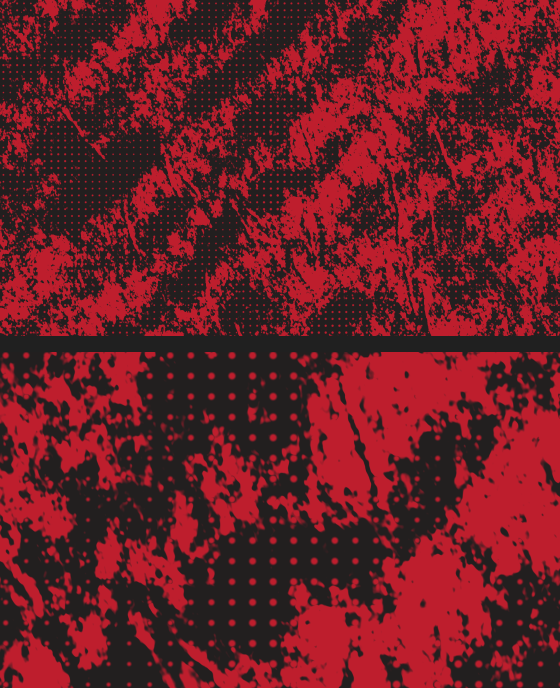
Top: the whole. Bottom: its middle third, enlarged.
Write a WebGL 2 fragment shader that draws this texture.

```glsl
#version 300 es
precision highp float;

uniform vec2 u_resolution;
out vec4 fragColor;

float hash(vec2 p) {
  vec3 h = fract(p.xyx * 0.1031);
  h += dot(h, h.yzx + 33.33);
  return fract((h.x + h.y) * h.z);
}

float noise(vec2 p) {
  vec2 cell = floor(p), f = fract(p);
  f = f * f * (3.0 - 2.0 * f);
  return mix(mix(hash(cell), hash(cell + vec2(1, 0)), f.x),
             mix(hash(cell + vec2(0, 1)), hash(cell + vec2(1, 1)), f.x), f.y);
}

// Layered noise centred on zero
float fbm(vec2 p, int octaves, float gain) {
  float sum = 0.0, weight = 1.0, total = 0.0;
  for (int i = 0; i < octaves; i++) {
    sum += weight * (noise(p) - 0.5);
    total += weight;
    weight *= gain;
    p = mat2(0.96, 0.28, -0.28, 0.96) * p * 1.93 + 17.3;
  }
  return sum / total;
}

// Broad diagonal bands, broken up by patches
float paintCoverage(vec2 p, float aspect) {
  vec2 warped = p + 0.1 * vec2(fbm(p * 7.0 + 3.0, 3, 0.5), fbm(p * 7.0 + 41.0, 3, 0.5));
  float across = dot(warped, vec2(-0.66, 0.75));
  float along = dot(warped, vec2(0.75, 0.66));
  float bands = cos(6.2832 * (across - 0.04) / 0.19);
  float patches = fbm(vec2(along * 5.0, across * 8.0) + 23.0, 4, 0.6);
  float middle = 1.0 - smoothstep(0.2, 0.5, abs(p.x / aspect - 0.45));
  vec2 hollow = (p - vec2(0.27, 0.52)) / vec2(0.2, 0.13);
  return bands * mix(0.06, 0.27, middle) + 1.3 * patches
       + 0.06 * smoothstep(0.5, 0.85, p.x / aspect)
       - 0.4 * exp(-dot(hollow, hollow)) - 0.07;
}

// Scattered scrapes: a dark groove beside a ridge of paint
float scratches(vec2 p, float aspect) {
  float sum = 0.0;
  float wobble = 0.012 * fbm(p * 26.0, 2, 0.5);
  for (int i = 0; i < 26; i++) {
    float id = float(i);
    vec2 start = vec2(hash(vec2(id, 3.1)) * aspect, hash(vec2(id, 7.7)));
    float angle = -mix(0.75, 1.6, hash(vec2(id, 12.4)));
    vec2 dir = vec2(cos(angle), sin(angle));
    vec2 rel = p - start;
    float t = dot(rel, dir) / mix(0.08, 0.25, hash(vec2(id, 19.2)));
    float side = dot(rel, vec2(-dir.y, dir.x)) + wobble;
    float taper = smoothstep(0.0, 0.2, t) * smoothstep(1.0, 0.5, t);
    float groove = exp(-pow(side / 0.0035, 2.0));
    float ridge = exp(-pow((side - 0.009) / 0.006, 2.0));
    sum += taper * (0.6 * ridge - 0.8 * groove);
  }
  return sum;
}

// Red amount at one point
float ink(vec2 p, float aspect) {
  vec2 bent = p + 0.02 * vec2(noise(p * 11.0), noise(p * 11.0 + 50.0));
  float streaks = fbm(vec2(bent.x + 0.25 * bent.y, bent.y * 0.6) * 42.0, 4, 0.9);
  float specks = fbm(p * 105.0 + 9.0, 2, 0.8);
  float coverage = paintCoverage(p, aspect);
  float grain = (2.6 * streaks + 1.1 * specks) * mix(0.6, 1.0, smoothstep(-0.45, 0.0, coverage));
  float level = coverage + scratches(p, aspect) + grain;
  float paint = smoothstep(-0.15, 0.15, level);

  // Halftone dots showing through the dark areas
  vec2 grid = p * 49.0;
  float radius = 0.08 + 0.11 * noise(p * 6.0 + 70.0);
  float dotMask = 1.0 - smoothstep(radius - 0.07, radius + 0.07, length(fract(grid) - 0.5));
  return max(paint, dotMask);
}

void main() {
  float aspect = u_resolution.x / u_resolution.y;
  float red = 0.0;
  // Four samples per pixel
  for (int i = 0; i < 4; i++) {
    vec2 offset = vec2(i % 2, i / 2) * 0.5 - 0.25;
    red += 0.25 * ink((gl_FragCoord.xy + offset) / u_resolution.y, aspect);
  }
  vec3 charcoal = vec3(0.133, 0.12, 0.122);
  vec3 crimson = vec3(0.745, 0.118, 0.178);
  fragColor = vec4(mix(charcoal, crimson, red), 1.0);
}
```
